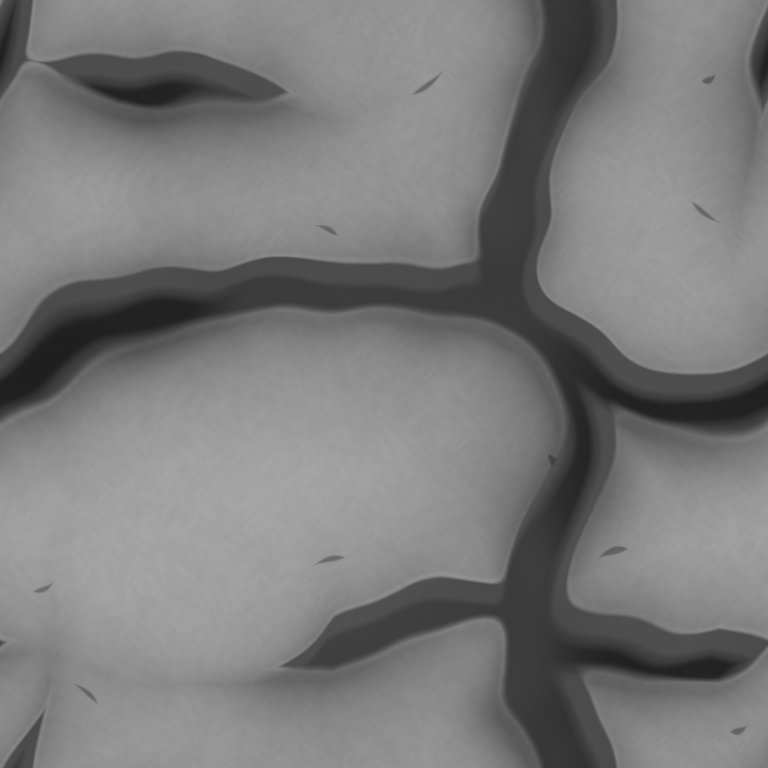
Reproduce this texture map procedurally as a WebGL 2 fragment shader.

```glsl
#version 300 es
precision highp float;
// Cracked grey stone that tiles: wandering cracks made of wrapping sine paths,
// roughened by periodic noise, merge smoothly and taper shut. A shifted copy of
// the crack field gives walls, dark cores and soft shade; nicks and hatching on top.

#define LIGHT_SHIFT vec2(0.010, 0.018)
#define EDGE 0.0026           // softness of outlines
#define MELT 0.022            // rounding where cracks meet
#define FLECKS 6.0            // nick cells per side
#define FLECK_SHARE 0.42      // share of cells holding a nick
#define STONE 0.610
#define WALL 0.300
#define FLOOR 0.240
#define CORE 0.130
#define HATCH 0.012           // contrast of the fine strokes
#define RIM 0.045             // brightness of the plate rims

const float TAU = 6.2831853;

uniform vec2 u_resolution;
out vec4 fragColor;

float hash(vec2 p) {
    return fract(sin(dot(p, vec2(127.1, 311.7))) * 43758.5453);
}

vec2 hash2(vec2 p) {
    return vec2(hash(p), hash(p + 37.3));
}

vec2 wrapCell(vec2 cell, vec2 period) {
    return floor(mod(cell + 0.5, period));
}

// Value noise from -1 to 1, repeating after a whole period
float noise(vec2 p, vec2 period, float seed) {
    vec2 i = floor(p), f = fract(p);
    f = f * f * (3.0 - 2.0 * f);
    float a = hash(wrapCell(i, period) + seed);
    float b = hash(wrapCell(i + vec2(1, 0), period) + seed);
    float c = hash(wrapCell(i + vec2(0, 1), period) + seed);
    float d = hash(wrapCell(i + vec2(1, 1), period) + seed);
    return 2.0 * mix(mix(a, b, f.x), mix(c, d, f.x), f.y) - 1.0;
}

float tileNoise(vec2 p, float count, float seed) {
    return noise(p * count, vec2(count), seed);
}

vec2 warp(vec2 p) {
    vec2 broad = vec2(tileNoise(p, 5.0, 3.1), tileNoise(p, 5.0, 8.7));
    vec2 kinks = vec2(tileNoise(p, 11.0, 12.4), tileNoise(p, 11.0, 17.9));
    return p + 0.022 * broad + 0.015 * kinks;
}

// Crack running along p.x around the height centre. sway and phase shape its two
// waves; taper holds the middle, gain, closing level and largest half width.
float crack(vec2 p, float centre, vec2 sway, vec2 phase, vec4 taper) {
    vec2 turns = vec2(1.0, 2.0);
    vec2 wave = TAU * turns * p.x + phase;
    float slope = TAU * dot(sway * turns, cos(wave));
    float d = p.y - centre - dot(sway, sin(wave));
    d = abs(d - floor(d + 0.5)) * inversesqrt(1.0 + slope * slope);
    float width = taper.y * (cos(TAU * (p.x - taper.x)) - taper.z);
    return d - min(width, taper.w);
}

float meltTogether(float a, float b) {
    float h = max(MELT - abs(a - b), 0.0) / MELT;
    return min(a, b) - 0.25 * MELT * h * h;
}

// Signed field of all cracks: negative inside
float crackField(vec2 p) {
    vec2 q = warp(p);
    float across = crack(q, 0.57, vec2(0.08, 0.025), vec2(-1.13, -0.31), vec4(0.0, 0.006, -6.2, 0.044));
    float upright = crack(q.yx, 0.715, vec2(0.01, 0.035), vec2(0.0, 2.07), vec4(0.03, 0.011, -4.0, 0.05));
    float lower = crack(q, 0.165, vec2(0.04, 0.03), vec2(-2.2, 0.56), vec4(0.68, 0.09, -0.5, 0.034));
    float gash = crack(q, 0.905, vec2(0.02, 0.0), vec2(2.2, 0.0), vec4(0.2, 0.09, 0.6, 0.034));
    float sliver = crack(q.yx, 0.035, vec2(0.05, 0.0), vec2(0.2, 0.0), vec4(0.96, 0.07, 0.68, 0.025));
    float field = meltTogether(meltTogether(across, upright), lower);
    field = meltTogether(field, meltTogether(gash, sliver));
    return field - 0.008 * tileNoise(p, 14.0, 23.5);
}

// Short tapered nicks scattered over the plates
float flecks(vec2 p) {
    vec2 base = floor(p * FLECKS);
    float cover = 0.0;
    for (int y = -1; y <= 1; y++)
    for (int x = -1; x <= 1; x++) {
        vec2 cell = base + vec2(x, y);
        vec2 id = wrapCell(cell, vec2(FLECKS));
        vec2 size = mix(vec2(0.012, 0.003), vec2(0.032, 0.007), hash2(id + 61.0));
        vec2 q = p - (cell + 0.2 + 0.6 * hash2(id + 71.0)) / FLECKS;
        float angle = TAU * hash(id + 83.0);
        q = mat2(cos(angle), sin(angle), -sin(angle), cos(angle)) * q;
        float t = q.x / size.x;
        float d = abs(q.y + 0.004 * t * t) - size.y * (1.0 - t * t) * (1.0 + 0.7 * t);
        float present = step(hash(id + 97.0), FLECK_SHARE) * step(abs(t), 1.0);
        cover = max(cover, present * (1.0 - smoothstep(-0.004, 0.0005, d)));
    }
    return cover;
}

// Fine strokes along both diagonals, swapping direction in patches
float hatching(vec2 p) {
    vec2 diagonal = vec2(p.x + p.y, p.x - p.y);
    float rising = noise(diagonal * vec2(60, 150), vec2(60, 150), 31.0);
    float falling = noise(diagonal * vec2(150, 60), vec2(150, 60), 43.0);
    return mix(rising, falling, smoothstep(-0.2, 0.2, tileNoise(p, 40.0, 53.0)));
}

void main() {
    vec2 p = gl_FragCoord.xy / u_resolution;
    float s = crackField(p);
    float lit = crackField(p + LIGHT_SHIFT);
    float patches = 0.5 + 0.5 * tileNoise(p, 5.0, 67.0);
    float strokes = HATCH * hatching(p);

    // Plate surface with shade beside the cracks and a thin bright rim
    float plate = STONE + 0.036 * tileNoise(p, 3.0, 73.0) + 0.018 * tileNoise(p, 8.0, 79.0);
    plate += 0.006 * tileNoise(p, 42.0, 89.0) + strokes;
    plate *= 1.0 - 0.3 * flecks(p);
    plate *= 1.0 - mix(0.2, 0.48, patches) * exp(-23.0 * max(lit, 0.0));
    float rimOffset = (s - 0.004) / 0.003;
    plate += RIM * (1.0 - 0.7 * patches) * exp(-rimOffset * rimOffset);

    // Crack interior: lit wall, floor and deep core
    float wall = smoothstep(-0.016, -0.004, lit);
    float depth = 0.3 + 0.3 * cos(TAU * p.x) + 0.4 * patches;
    float deep = smoothstep(-0.014, -0.028, lit) * smoothstep(0.35, 0.7, depth);
    float inside = mix(mix(FLOOR, CORE, deep), WALL, wall);
    inside += 0.014 * tileNoise(p, 11.0, 101.0) + 0.2 * strokes;

    // Outlines are softer on the shaded side
    float soft = EDGE + 0.005 * smoothstep(0.0, 0.016, s - lit);
    float grey = mix(inside, plate, smoothstep(-soft, soft, s));
    fragColor = vec4(vec3(grey), 1.0);
}
```
